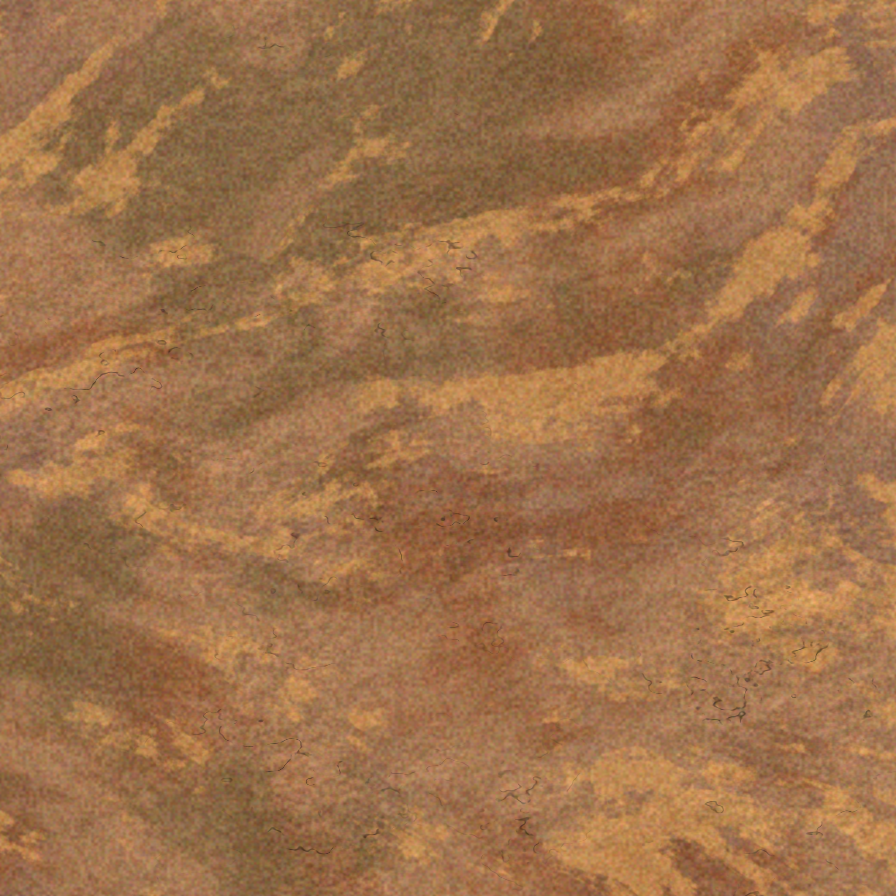
Reproduce this texture procedurally as a Shadertoy shader.

```glsl
// Weathered ochre and rust plaster: dry-brushed streaks over mottled stains.
// Each cell of a coarse grid has its own stroke direction and neighbours are
// blended; stains, relief, cracks and speckle come from layered value noise.

#define BASE   vec3(0.660, 0.478, 0.332)
#define OCHRE  vec3(0.800, 0.575, 0.330)
#define RUST   vec3(0.560, 0.340, 0.200)
#define MAUVE  vec3(0.550, 0.405, 0.320)
#define OLIVE  vec3(0.480, 0.375, 0.240)
#define PATCHES 3.6
#define STROKE vec2(5.0, 21.0)
#define RELIEF 0.085
#define CRACKS 0.35
#define GRAIN  0.16

float hash(vec2 p) {
    vec3 q = fract(p.xyx * vec3(0.1031, 0.1030, 0.0973));
    q += dot(q, q.yzx + 33.33);
    return fract((q.x + q.y) * q.z);
}

float noise(vec2 p) {
    vec2 i = floor(p), f = fract(p);
    f = f * f * (3.0 - 2.0 * f);
    float low = mix(hash(i), hash(i + vec2(1, 0)), f.x);
    float high = mix(hash(i + vec2(0, 1)), hash(i + vec2(1, 1)), f.x);
    return mix(low, high, f.y);
}

mat2 rotation(float a) {
    float c = cos(a), s = sin(a);
    return mat2(c, -s, s, c);
}

// Zero-centred layered noise; turn rotates each octave to hide the lattice.
float fbm(vec2 p, int octaves, float turn) {
    mat2 step2 = 2.03 * rotation(turn);
    float sum = 0.0, amp = 2.0;
    for (int i = 0; i < octaves; i++) {
        sum += amp * (noise(p) - 0.5);
        p = step2 * p + 17.3;
        amp *= 0.6;
    }
    return sum;
}

// Two brush layers: x = light strokes, y = dark strokes.
vec2 brushwork(vec2 uv) {
    vec2 g = uv * PATCHES + 0.35 * vec2(fbm(uv * 5.0, 4, 0.6), fbm(uv * 5.0 + 40.0, 4, 0.6));
    vec2 bend = 0.025 * vec2(fbm(uv * 4.0 + 9.0, 2, 0.6), fbm(uv * 4.0 + 70.0, 2, 0.6));
    vec2 corner = floor(g), f = smoothstep(0.15, 0.85, fract(g));
    vec2 sum = vec2(0.0);
    float power = 0.0;
    for (int k = 0; k < 4; k++) {
        vec2 o = vec2(k & 1, k >> 1), id = corner + o + 20.0;
        vec2 w2 = mix(1.0 - f, f, o);
        float w = w2.x * w2.y;
        // strokes fall to the right near the top and rise to the right below
        float height = (corner.y + o.y) / PATCHES;
        float angle = mix(0.5, -0.65, height) + 0.9 * (hash(id) - 0.5);
        vec2 q = rotation(-angle) * (uv + bend);
        q = vec2(q.x, q.y) * STROKE + 60.0 * hash(id + 7.7);
        sum += w * vec2(fbm(q, 5, 0.0), fbm(q * 0.8 + 150.0, 5, 0.0));
        power += w * w;
    }
    return sum / sqrt(power);
}

float surface(vec2 uv) {
    return fbm(uv * vec2(13.0, 19.0) + 5.0, 6, 0.5);
}

void mainImage(out vec4 fragColor, in vec2 fragCoord) {
    vec2 uv = fragCoord / iResolution.y;
    vec2 brush = brushwork(uv);
    float crumble = fbm(uv * 55.0 + 31.0, 4, 0.7);

    // broad stains
    float warm  = fbm(uv * 3.1 + 12.0, 5, 0.6);
    float murky = fbm(uv * 3.6 + 53.0, 5, 0.6);
    float dusky = fbm(uv * 4.2 + 91.0, 5, 0.6);
    float rough = smoothstep(0.0, 0.8, fbm(uv * 3.3 + 133.0, 3, 0.6));

    // pigment layers, with strokes broken up by the crumbly surface
    float olive = smoothstep(0.1, 1.0, murky + 0.3 * brush.y + 0.15 * crumble);
    float mauve = smoothstep(-0.1, 0.9, dusky + 0.4 * brush.y + 0.25 * crumble);
    float rust  = smoothstep(-0.1, 1.0, 0.75 * warm + 0.6 * brush.y + 0.25 * crumble);
    float ochre = smoothstep(0.1, 0.85, brush.x - 0.35 * murky - 0.2 * warm + 0.35 * crumble);
    vec3 color = mix(BASE, MAUVE, 0.65 * mauve);
    color = mix(color, RUST, 0.75 * rust);
    color = mix(color, OLIVE, 0.7 * olive);
    color = mix(color, OCHRE, 0.72 * ochre);

    // relief lit from the upper left, stronger on rough areas
    float slope = surface(uv) - surface(uv + vec2(-0.003, 0.004));
    float shade = RELIEF * clamp(slope * 1.6, -1.5, 1.5) * (0.5 + 1.2 * rough);

    // thin broken cracks
    float seam = abs(fbm(uv * vec2(8.0, 13.0) + 77.0, 5, 0.4));
    float crack = (1.0 - smoothstep(0.0, 0.07, seam)) * rough * smoothstep(-0.1, 0.6, crumble);
    color *= 1.0 + shade + 0.04 * crumble - CRACKS * crack;

    // fine speckle, partly coloured
    vec2 s = uv * 330.0;
    vec3 tint = vec3(noise(s), noise(s + 411.0), noise(s + 823.0)) - 0.5;
    float speck = noise(uv * 260.0 + 219.0) - 0.5;
    color += GRAIN * (0.5 * tint + 0.6 * speck);

    fragColor = vec4(clamp(color, 0.0, 1.0), 1.0);
}
```
